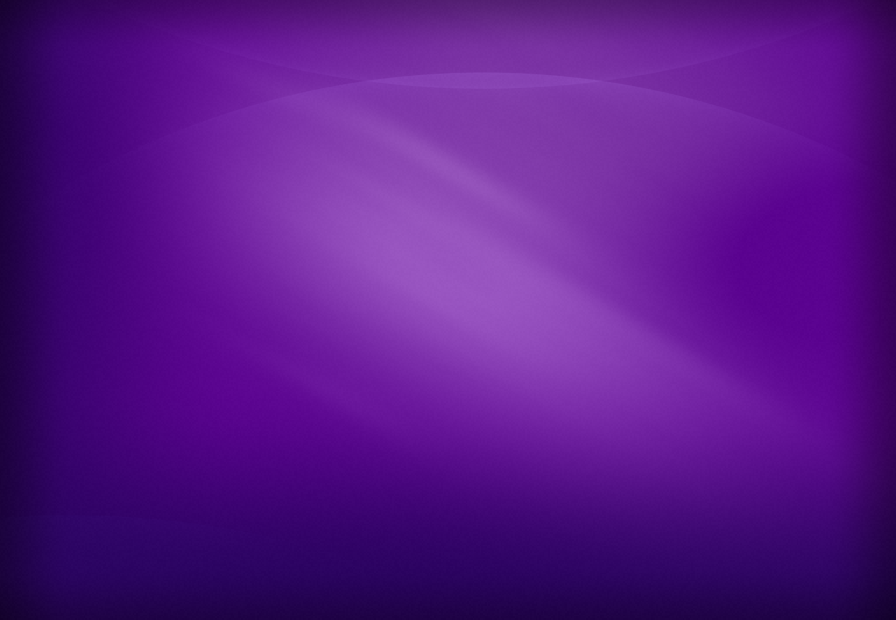
Reproduce this background procedurally as a WebGL 2 fragment shader.

```glsl
#version 300 es
precision highp float;

#define DEEP vec3(0.165, 0.012, 0.375)
#define VIOLET vec3(0.355, 0.010, 0.565)
#define LILAC vec3(0.610, 0.345, 0.770)
#define HAZE vec3(0.550, 0.310, 0.685)
#define BEAM_TILT -0.53
#define BEAM_POWER 0.76
#define HAZE_POWER 0.62
#define ARC_POWER 0.060
#define EDGE_SHADE 0.58
#define STREAK_POWER 0.085
#define GRAIN 0.012

uniform vec2 u_resolution;
out vec4 fragColor;

float hash(vec2 p) {
    vec3 q = fract(p.xyx * 0.1031);
    q += dot(q, q.yzx + 33.33);
    return fract((q.x + q.y) * q.z);
}

float noise(vec2 p) {
    vec2 cell = floor(p), f = fract(p);
    f = f * f * (3.0 - 2.0 * f);
    vec2 e = vec2(1.0, 0.0);
    return mix(mix(hash(cell), hash(cell + e), f.x),
               mix(hash(cell + e.yx), hash(cell + e.xx), f.x), f.y);
}

vec2 turn(vec2 d, float tilt) {
    float c = cos(tilt), s = sin(tilt);
    return vec2(c * d.x + s * d.y, c * d.y - s * d.x);
}

// Soft tilted ellipse; spread holds its reach along and across the tilt
float glow(vec2 p, vec2 center, vec2 spread, float tilt) {
    vec2 q = turn(p - center, tilt) / spread;
    return exp(-0.5 * dot(q, q));
}

// Disc rim: crisp on the outside, fading towards the center
float rim(vec2 p, vec2 center, float radius, float fade) {
    float depth = radius - length(p - center);
    float soft = 0.8 / u_resolution.y;
    return smoothstep(-soft, soft, depth) * exp(-max(depth, 0.0) / fade);
}

void main() {
    // Centered coordinates, one unit is the canvas height
    vec2 p = (gl_FragCoord.xy - 0.5 * u_resolution) / u_resolution.y;
    vec2 inset = 0.5 * u_resolution / u_resolution.y - abs(p);

    // Indigo floor and left side rising into violet
    float rise = smoothstep(-0.46, -0.13, p.y + 0.02 * p.x);
    float side = smoothstep(-0.82, -0.32, p.x);
    vec3 color = mix(DEEP, VIOLET, rise * side);

    // Haze falling from the top, thinner to the left
    float haze = HAZE_POWER * glow(p, vec2(0.11, 0.39), vec2(0.28, 0.21), -0.05);
    haze += 0.17 * glow(p, vec2(0.38, 0.27), vec2(0.17, 0.09), 0.30);

    // Broad diagonal beam with finer streaks
    float beam = BEAM_POWER * glow(p, vec2(-0.04, 0.055), vec2(0.31, 0.125), BEAM_TILT);
    beam += 0.20 * glow(p, vec2(0.20, -0.03), vec2(0.22, 0.08), BEAM_TILT);
    beam += 0.10 * glow(p, vec2(0.20, 0.13), vec2(0.18, 0.09), BEAM_TILT);
    beam += 0.20 * glow(p, vec2(-0.01, 0.235), vec2(0.13, 0.014), BEAM_TILT);
    beam += 0.09 * glow(p, vec2(-0.22, 0.330), vec2(0.12, 0.016), -0.42);
    beam += 0.12 * glow(p, vec2(-0.20, -0.115), vec2(0.11, 0.020), BEAM_TILT);
    beam += 0.13 * glow(p, vec2(0.40, -0.10), vec2(0.17, 0.028), BEAM_TILT);

    // Shadows between the streaks and at the right
    beam -= 0.08 * glow(p, vec2(0.25, 0.03), vec2(0.16, 0.015), BEAM_TILT);
    beam -= 0.06 * glow(p, vec2(-0.26, -0.07), vec2(0.12, 0.014), BEAM_TILT);
    float shade = 0.20 * glow(p, vec2(0.55, 0.10), vec2(0.13, 0.09), 0.25);
    shade += 0.16 * glow(p, vec2(-0.48, 0.28), vec2(0.14, 0.13), 0.0);

    // Brushed variation along the beam
    vec2 brushed = turn(p, BEAM_TILT);
    float streaks = noise(brushed * vec2(3.0, 18.0) + 7.0)
                  + 0.6 * noise(brushed * vec2(5.0, 46.0) + 31.0) - 0.8;
    float light = clamp(haze + beam - shade, 0.0, 1.0);
    light *= 1.0 + STREAK_POWER * streaks;
    float hazeShare = haze / (haze + max(beam, 0.0) + 0.001);
    color = mix(color, mix(LILAC, HAZE, hazeShare), light);

    // Thin crossing arcs near the top, a faint one at lower left
    float arcs = rim(p, vec2(0.058, -0.959), 1.342, 0.035) * glow(p, vec2(0.10, 0.36), vec2(0.33, 0.2), 0.0);
    arcs += 0.6 * rim(p, vec2(0.058, 1.842), 1.485, 0.012) * glow(p, vec2(0.10, 0.38), vec2(0.38, 0.2), 0.0);
    color += ARC_POWER * arcs * vec3(0.8, 1.0, 1.0);
    float lowArc = rim(p, vec2(-0.61, -1.835), 1.504, 0.12);
    color += 0.015 * lowArc * glow(p, vec2(-0.55, -0.36), vec2(0.18, 0.2), 0.0) * vec3(0.3, 0.7, 1.0);

    // Darkened borders
    vec2 border = smoothstep(vec2(-0.03), vec2(0.12, 0.09), inset);
    color *= mix(EDGE_SHADE, 1.0, border.x) * mix(EDGE_SHADE + 0.08, 1.0, border.y);

    // Fine grain against banding
    color += GRAIN * (hash(floor((p + 2.0) * 354.0)) - 0.5);
    fragColor = vec4(clamp(color, 0.0, 1.0), 1.0);
}
```
